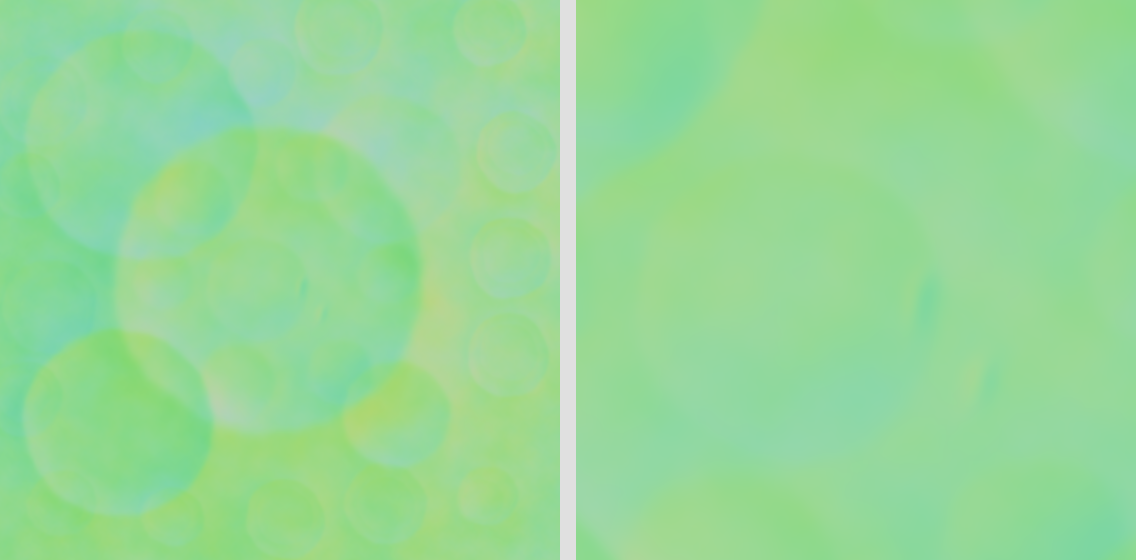
Left: the whole. Right: its middle third, enlarged.
This texture map is drawn by a Shadertoy shader. Its source:

```glsl
// Soft slope map of overlapping round bosses on a pale green ground.
// Each disc adds a slope that flips across its rim; the summed slope tints
// red (sideways) and blue (upright), with layered sines for soft mottling.

const vec3 GROUND = vec3(0.584, 0.851, 0.588);
const vec2 CENTRE = vec2(0.48, 0.50);
const float TAU = 6.2831853;

vec2 hash2(float n) {
    return fract(sin(n * vec2(127.1, 311.7) + 0.7) * 437.58);
}

mat2 rotation(float a) {
    float c = cos(a), s = sin(a);
    return mat2(c, s, -s, c);
}

// Layered, warped sines: a smooth two-channel mottling
vec2 mottling(vec2 p, float freq) {
    vec2 sum = vec2(0.0);
    float amp = 1.0;
    for (int i = 0; i < 4; i++) {
        p = rotation(1.1) * p + 0.37;
        sum += amp * sin(p.yx * freq + 1.7 * sin(p * freq * 0.6 + float(i)));
        freq *= 1.8;
        amp *= 0.65;
    }
    return sum;
}

// Slope of one disc: inward on one side of the rim, outward on the other
vec2 discSlope(vec2 p, vec2 centre, float radius, float fade, float soft) {
    vec2 v = p - centre;
    float dist = length(v);
    float d = dist - radius;
    float flip = d * inversesqrt(d * d + soft * soft);
    return v / max(dist, 0.02) * flip * exp(-abs(d) / fade);
}

// Short crease: a thin slope pair running along an axis
vec2 creaseSlope(vec2 p, vec2 centre, float tilt) {
    vec2 q = rotation(tilt) * (p - centre) / vec2(0.008, 0.018);
    return vec2(-q.x, 0.3 * q.x) * exp(-dot(q, q));
}

// Four large discs on the diagonals, largest at the upper left
vec2 largeDiscs(vec2 p) {
    vec2 sum = vec2(0.0);
    for (int i = 0; i < 4; i++) {
        float turn = TAU * 0.25 * float(i);
        float radius = 0.15 + 0.055 * cos(turn) + 0.018 * sin(turn);
        float angle = turn + 2.33;
        float reach = 0.33 + 0.04 * sin(turn);
        vec2 c = CENTRE + reach * vec2(cos(angle), sin(angle));
        float strength = 0.078 + 0.034 * sin(turn);
        sum += strength * discSlope(p, c, radius, 0.042, 0.009);
    }
    return sum;
}

// Small thin-rimmed discs along a square frame, each with a faint inner ring
vec2 borderDiscs(vec2 p) {
    vec2 sum = vec2(0.0);
    for (int i = 0; i < 16; i++) {
        vec2 h = hash2(float(i) + 3.0);
        float angle = (float(i) + 0.4 * h.x) * TAU / 16.0;
        vec2 dir = vec2(cos(angle), sin(angle));
        vec2 c = CENTRE + dir / max(abs(dir.x), abs(dir.y)) * (0.37 + 0.08 * h.y);
        float radius = 0.052 + 0.038 * h.x;
        float strength = mix(0.05, 0.08, h.y) * (0.8 + 0.2 * dir.x);
        sum += strength * discSlope(p, c, radius, 0.019, 0.006);
        sum += 0.35 * strength * discSlope(p, c + 0.02 * (h - 0.5), radius * 0.7, 0.012, 0.004);
    }
    return sum;
}

// Blurred discs lying inside the main one
vec2 innerDiscs(vec2 p) {
    vec2 sum = vec2(0.0);
    for (int i = 0; i < 6; i++) {
        vec2 h = hash2(float(i) + 41.0);
        float angle = (float(i) + 0.35 * h.x) * TAU / 6.0 + 1.0;
        vec2 c = CENTRE + (0.18 + 0.04 * h.y) * vec2(cos(angle), sin(angle));
        sum += 0.055 * discSlope(p, c, 0.048 + 0.025 * h.x, 0.028, 0.013);
    }
    return sum;
}

void mainImage(out vec4 fragColor, in vec2 fragCoord) {
    vec2 uv = fragCoord / iResolution.xy;
    vec2 p = uv + 0.0022 * mottling(uv, 24.0);

    // Broad dome, fading towards the canvas edge
    vec2 fromCentre = uv - CENTRE;
    float spread = dot(fromCentre, fromCentre);
    vec2 slope = 0.09 * fromCentre * (1.0 - 1.6 * spread);

    // Main disc and its core
    slope += 0.118 * discSlope(p, CENTRE, 0.275, 0.085, 0.015);
    slope += 0.045 * discSlope(p, CENTRE - vec2(0.02, 0.015), 0.092, 0.03, 0.01);

    slope += largeDiscs(p) + borderDiscs(p) + innerDiscs(p);

    // Two small creases beside the core
    for (int i = 0; i < 2; i++) {
        float k = float(i);
        slope += 0.12 * creaseSlope(p, vec2(0.575 - 0.034 * k, 0.44 + 0.045 * k), 0.5 - 0.3 * k);
    }

    // Soft blotches, and fine wrinkles that grow outwards
    slope += 0.02 * mottling(uv, 17.0);
    slope += (0.0035 + 0.010 * min(spread, 0.35)) * mottling(p, 80.0);

    // Tint by slope; steeper places lose a little green
    vec3 colour = GROUND + vec3(0.95 * slope.x, -0.08 * slope.y, 1.2 * slope.y);
    colour.g -= 0.8 * dot(slope, slope);
    fragColor = vec4(clamp(colour, 0.0, 1.0), 1.0);
}
```
